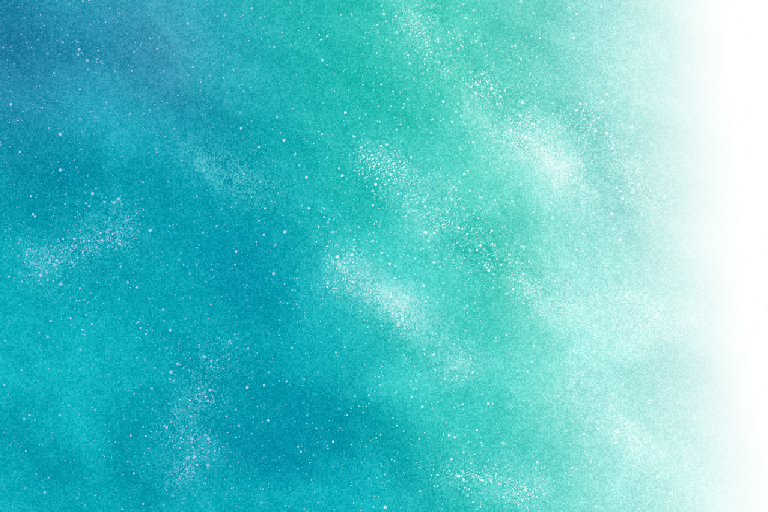
A WebGL 2 fragment shader for this background:

```glsl
#version 300 es
precision highp float;
// Turquoise nebula fading to white at the right, with diagonal drifts of fine sparkles.
uniform vec2 u_resolution;
out vec4 fragColor;

const vec3 TEAL = vec3(0.04, 0.66, 0.72), GREEN = vec3(0.17, 0.76, 0.73);
const vec3 MINT = vec3(0.33, 0.83, 0.76), PALE = vec3(0.62, 0.90, 0.87);
const vec3 DEEP = vec3(0.02, 0.59, 0.69), BLUE = vec3(0.15, 0.56, 0.69);
const vec3 NAVY = vec3(0.08, 0.40, 0.57), HAZE = vec3(0.38, 0.70, 0.79);
const vec3 PINK = vec3(0.80, 0.80, 0.95), ICE = vec3(0.94, 0.99, 0.99);

// Each drift runs from xy to zw.
const vec4 DRIFTS[11] = vec4[11](
  vec4(0.72, 0.69, 0.86, 0.58), vec4(0.66, 0.47, 0.82, 0.37),
  vec4(0.93, 0.78, 1.14, 0.66), vec4(0.80, 0.96, 0.97, 0.81),
  vec4(0.84, 0.59, 1.08, 0.41), vec4(1.15, 0.77, 1.28, 0.61),
  vec4(0.09, 0.49, 0.25, 0.54), vec4(0.43, 0.29, 0.38, 0.10),
  vec4(1.05, 0.42, 1.35, 0.35), vec4(1.13, 0.22, 1.26, 0.12),
  vec4(0.88, 0.085, 1.03, 0.04));

float hash(vec2 p) {
  vec3 q = fract(vec3(p.xyx) * 0.1031);
  q += dot(q, q.yzx + 33.33);
  return fract((q.x + q.y) * q.z);
}

float noise(vec2 p) {
  vec2 i = floor(p), f = fract(p);
  f = f * f * (3.0 - 2.0 * f);
  return mix(mix(hash(i), hash(i + vec2(1, 0)), f.x),
             mix(hash(i + vec2(0, 1)), hash(i + vec2(1, 1)), f.x), f.y);
}

float fbm(vec2 p) {
  float sum = 0.0, amp = 0.5;
  for (int i = 0; i < 6; i++) {
    sum += amp * noise(p);
    p = mat2(1.6, 1.2, -1.2, 1.6) * p + 7.3;
    amp *= 0.52;
  }
  return sum - 0.51;
}

// Soft elliptical glow, tilted by an angle.
float glow(vec2 p, vec2 center, vec2 radius, float angle) {
  vec2 d = p - center;
  float c = cos(angle), s = sin(angle);
  d = vec2(c * d.x + s * d.y, c * d.y - s * d.x) / radius;
  return exp(-dot(d, d));
}

float driftDensity(vec2 p, float width) {
  float sum = 0.0;
  for (int i = 0; i < 11; i++) {
    vec2 d = p - DRIFTS[i].xy, span = DRIFTS[i].zw - DRIFTS[i].xy;
    d = (d - span * clamp(dot(d, span) / dot(span, span), 0.0, 1.0)) / width;
    sum += exp(-dot(d, d));
  }
  return min(sum, 1.0);
}

// One random dot per cell, kept with the given chance.
float sparkles(vec2 p, float scale, float chance, float pixel) {
  vec2 cell = floor(p * scale);
  vec2 jitter = vec2(hash(cell + 17.0), hash(cell + 59.0));
  float d = length(fract(p * scale) - mix(vec2(0.2), vec2(0.8), jitter)) / scale;
  float size = mix(0.10, 0.31, pow(hash(cell + 91.0), 2.0)) / scale;
  float disc = 1.0 - smoothstep(size - 0.5 * pixel, size + 0.6 * pixel, d);
  return disc * step(hash(cell + 131.0), chance) * mix(0.3, 1.0, hash(cell + 173.0));
}

void main() {
  vec2 p = gl_FragCoord.xy / u_resolution * vec2(1.5, 1.0);
  vec2 warp = vec2(fbm(p * 3.0 + 4.0), fbm(p * 3.0 + 19.0));
  vec2 q = p + 0.12 * warp;
  vec2 along = mat2(0.8, 0.6, -0.6, 0.8) * q;
  float cloud = fbm(along * vec2(4.0, 7.0) + 1.2 * warp + 31.0);
  // Slanted colour sweep, dark pools and blue corner.
  float slant = q.x + 0.4 * (q.y - 0.5);
  vec3 color = mix(TEAL, GREEN, smoothstep(0.42, 0.82, slant));
  color = mix(color, MINT, smoothstep(0.76, 1.05, slant));
  color = mix(color, DEEP, 0.6 * glow(q, vec2(0.45, 0.48), vec2(0.13, 0.08), -0.6));
  color = mix(color, DEEP, 0.6 * glow(q, vec2(0.53, 0.15), vec2(0.16, 0.1), 0.3));
  color = mix(color, BLUE, 0.9 * glow(q, vec2(0.13, 0.92), vec2(0.34, 0.23), 0.2));
  color = mix(color, NAVY, 0.75 * glow(q, vec2(0.0, 0.93), vec2(0.12, 0.2), 0.0));
  color = mix(color, HAZE, 0.55 * glow(q, vec2(0.33, 0.90), vec2(0.12, 0.18), 0.3));
  // Fade to white, then cloud shading and grain.
  float fade = mix(q.x, p.x, 0.5) + 0.1 * (q.y - 0.5);
  color = mix(color, PALE, smoothstep(0.90, 1.24, fade));
  float white = smoothstep(1.15, 1.48, fade);
  color = mix(color, vec3(1.0), white);
  float grain = hash(floor(p * 340.0)) - 0.5 + 0.4 * (noise(p * 110.0) - 0.5);
  vec3 shade = mix(vec3(0.16, 0.24, 0.18), vec3(0.40, 0.20, 0.22), smoothstep(0.45, 0.9, slant));
  color += (1.0 - white) * (cloud * shade + grain * vec3(0.12, 0.08, 0.08));
  // Mist patches and veils along the drifts.
  float mist = 0.25 * glow(q, vec2(0.46, 0.65), vec2(0.08, 0.04), -0.4)
    + 0.25 * glow(q, vec2(1.07, 0.68), vec2(0.13, 0.04), -0.6)
    + 0.2 * glow(q, vec2(0.74, 0.42), vec2(0.12, 0.04), -0.6)
    + 0.25 * glow(q, vec2(0.89, 0.29), vec2(0.05, 0.04), 0.0) + 0.13 * driftDensity(q, 0.05);
  color = mix(color, ICE, clamp(mist * (1.0 + 3.0 * cloud + grain), 0.0, 0.8));
  // Sparkles gather in ragged drifts; each finer layer turns its grid.
  vec2 ragged = p + 0.05 * warp + 0.05 * (vec2(noise(p * 16.0), noise(p * 16.0 + 40.0)) - 0.5);
  float density = driftDensity(ragged, 0.03) * smoothstep(0.15, 0.75, noise(p * 28.0));
  density += 0.16 * driftDensity(ragged, 0.09) * smoothstep(0.3, 0.7, noise(p * 12.0 + 8.0));
  float dots = 0.0, scale = 90.0;
  vec2 grid = p + 5.0;
  for (int i = 0; i < 4; i++) {
    grid = mat2(0.8, 0.6, -0.6, 0.8) * grid + 3.7;
    dots = max(dots, sparkles(grid, scale, 0.03 + 0.55 * density, 1.0 / u_resolution.y));
    scale *= 1.35;
  }
  vec3 sparkleColor = mix(PINK, ICE, smoothstep(0.4, 0.75, p.x));
  fragColor = vec4(clamp(mix(color, sparkleColor, 0.9 * dots), 0.0, 1.0), 1.0);
}
```
